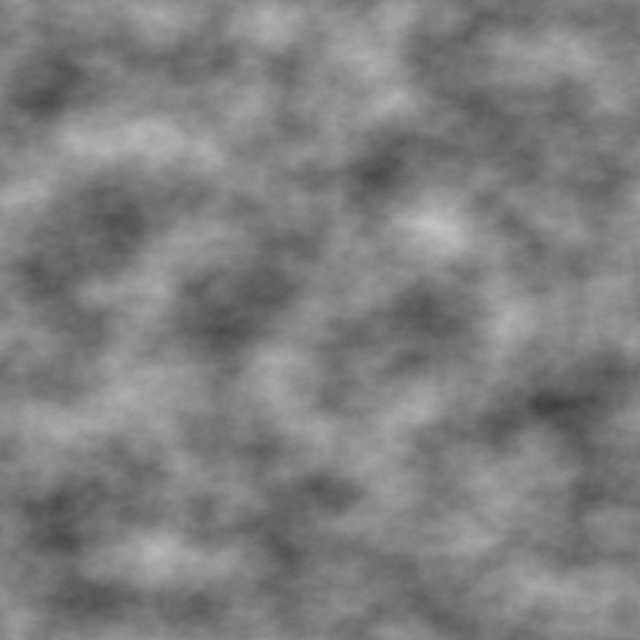
A WebGL 2 fragment shader for this texture:

```glsl
#version 300 es
precision highp float;
precision highp int;
// Seamless soft grey clouds, slightly drawn out sideways: wrapping fractal gradient noise.

uniform vec2 u_resolution;
out vec4 fragColor;

const float MEAN_GREY = 0.499;
const float CONTRAST = 0.287;
const ivec2 BASE_CELLS = ivec2(6, 7);        // lattice cells across the tile, first octave
const int OCTAVES = 6;
const float GAIN = 0.51;                     // amplitude ratio between octaves
const vec2 OCTAVE_SHIFT = vec2(0.37, 0.61);  // keeps lattices from lining up
const vec2 SLOPE_BIAS = vec2(0.84, 1.14);    // slopes across and along the lean axis
const float LEAN = 0.26;                     // tilt of the streaks in radians
const uint SEED = 41u;
const float TAU = 6.28319;

// Integer hash mapped to 0..1
float hash(uvec3 v) {
    v = v * 1664525u + 1013904223u;
    v.x += v.y * v.z;
    v.y += v.z * v.x;
    v.z += v.x * v.y;
    v ^= v >> 16u;
    v.x += v.y * v.z;
    v.y += v.z * v.x;
    v.z += v.x * v.y;
    return float(v.z >> 8u) / 16777216.0;
}

// Slope contribution of one lattice corner; the lattice repeats every `cells`
float corner(ivec2 cell, vec2 offset, ivec2 cells, uint seed) {
    float angle = TAU * hash(uvec3(uvec2(cell % cells), seed));
    vec2 slope = SLOPE_BIAS * vec2(cos(angle), sin(angle));
    mat2 tilt = mat2(cos(LEAN), sin(LEAN), -sin(LEAN), cos(LEAN));
    return dot(tilt * slope, offset);
}

// Gradient noise with a period of `cells`, for non-negative p
float gradientNoise(vec2 p, ivec2 cells, uint seed) {
    ivec2 cell = ivec2(floor(p));
    vec2 f = fract(p);
    vec2 fade = f * f * f * (f * (f * 6.0 - 15.0) + 10.0);
    float a = corner(cell, f, cells, seed);
    float b = corner(cell + ivec2(1, 0), f - vec2(1.0, 0.0), cells, seed);
    float c = corner(cell + ivec2(0, 1), f - vec2(0.0, 1.0), cells, seed);
    float d = corner(cell + ivec2(1, 1), f - vec2(1.0, 1.0), cells, seed);
    return mix(mix(a, b, fade.x), mix(c, d, fade.x), fade.y);
}

// Sum of octaves, each with a whole number of cells per tile
float clouds(vec2 uv) {
    float sum = 0.0;
    float amplitude = 1.0;
    ivec2 cells = BASE_CELLS;
    for (int i = 0; i < OCTAVES; i++) {
        vec2 p = uv * vec2(cells) + float(i) * OCTAVE_SHIFT;
        sum += amplitude * gradientNoise(p, cells, SEED + uint(i));
        amplitude *= GAIN;
        cells *= 2;
    }
    return sum;
}

void main() {
    vec2 uv = gl_FragCoord.xy / u_resolution;
    float grey = MEAN_GREY + CONTRAST * clouds(uv);
    fragColor = vec4(vec3(clamp(grey, 0.0, 1.0)), 1.0);
}
```
